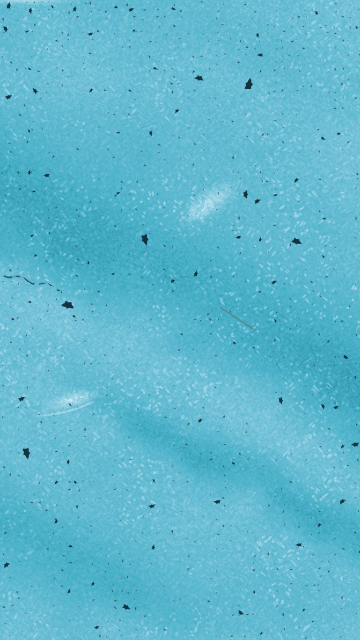
Write a Shadertoy shader that draws this texture.

```glsl
// Weathered turquoise plaster: slanting darker bands, pale flaky grain, black specks and scratches.
#define SLANT 0.52
#define BASE_TONE 0.69
#define CLOUD_AMOUNT 0.13
#define GRAIN_SCALE 150.0
#define GRAIN_AMOUNT 0.42
#define FLAKE_AMOUNT 0.50
#define SPECK_DENSITY 1.0
#define DEEP vec3(0.20, 0.60, 0.70)
#define TEAL vec3(0.28, 0.69, 0.78)
#define AQUA vec3(0.38, 0.73, 0.82)
#define PALE vec3(0.52, 0.79, 0.87)
#define SPECK_COLOR vec3(0.05, 0.16, 0.21)

float hash(vec2 p) {
    vec3 q = fract(p.xyx * vec3(0.1031, 0.1030, 0.0973));
    q += dot(q, q.yzx + 33.33);
    return fract((q.x + q.y) * q.z);
}

vec2 hash2(vec2 p) {
    return vec2(hash(p + 7.3), hash(p + 91.7));
}

float bell(float x, float width) {
    return exp(-x * x / (width * width));
}

// Layered sines, turned and bent at each octave
float clouds(vec2 p) {
    float sum = 0.0, amp = 0.6;
    for (int i = 0; i < 5; i++) {
        p = mat2(0.8, 0.6, -0.6, 0.8) * p * 1.8 + 1.7;
        sum += amp * sin(p.x + 1.6 * sin(p.y)) * cos(p.y * 0.8 + sin(p.x * 0.7));
        amp *= 0.65;
    }
    return sum;
}

// Cellular noise: distance to the nearest seed and that seed's random value
vec2 cells(vec2 p) {
    vec2 id = floor(p), best = vec2(9.0, 0.0);
    for (int y = -1; y <= 1; y++)
    for (int x = -1; x <= 1; x++) {
        vec2 c = id + vec2(x, y);
        float d = length(c + hash2(c) - p);
        if (d < best.x) best = vec2(d, hash(c + 41.0));
    }
    return best;
}

// Soft-edged irregular dots, at most one per grid cell
float specks(vec2 p, float grid, float chance, float rMin, float rMax, float px) {
    vec2 id = floor(p * grid);
    vec2 seed = id + grid * 3.0;
    vec2 v = p - (id + 0.25 + 0.5 * hash2(seed)) / grid;
    float phase = 6.28 * hash(seed + 5.0);
    float angle = atan(v.y, v.x + 1e-6);
    float d = length(v) * (1.0 + 0.25 * sin(2.0 * angle + phase) + 0.18 * sin(5.0 * angle - phase));
    float r = mix(rMin, rMax, pow(hash(seed + 17.0), 2.0));
    return step(hash(seed + 29.0), chance) * (1.0 - smoothstep(r - px, r + px, d));
}

// Distance to a segment
float segment(vec2 p, vec2 a, vec2 b) {
    vec2 ab = b - a;
    return length(p - a - ab * clamp(dot(p - a, ab) / dot(ab, ab), 0.0, 1.0));
}

// Feathered pale rub along a direction
float smear(vec2 p, vec2 center, vec2 dir, vec2 size) {
    vec2 q = p - center;
    q = vec2(dot(q, dir), dot(q, vec2(-dir.y, dir.x))) / size;
    return exp(-dot(q, q));
}

vec3 ramp(float t) {
    vec3 c = mix(DEEP, TEAL, clamp(t * 3.0, 0.0, 1.0));
    c = mix(c, AQUA, clamp(t * 3.0 - 1.0, 0.0, 1.0));
    c = mix(c, PALE, clamp(t * 3.0 - 2.0, 0.0, 1.0));
    return mix(c, vec3(0.80, 0.92, 0.96), clamp((t - 1.0) * 0.8, 0.0, 1.0));
}

void mainImage(out vec4 fragColor, in vec2 fragCoord) {
    float px = 0.8 / iResolution.y;
    vec2 p = fragCoord / iResolution.y;

    // Broad slanting bands
    float cloud = clouds(p * vec2(4.0, 6.0));
    float across = 1.0 - p.y - SLANT * p.x + 0.025 * cloud;
    float band = bell(across - 0.30, 0.11);
    float tone = BASE_TONE + CLOUD_AMOUNT * cloud - 0.50 * band;
    tone += 0.13 * bell(across - 0.45, 0.05);
    tone -= 0.45 * bell(across - 0.55, 0.035) * smoothstep(0.08, 0.25, p.x);
    tone -= 0.36 * bell(across - 0.81, 0.06) * (1.0 - smoothstep(0.12, 0.40, p.x));

    // Fine grain and clustered flakes
    vec2 bent = p + 0.003 * vec2(sin(p.y * 210.0 + cloud * 4.0), sin(p.x * 190.0 - cloud * 5.0));
    vec2 fine = cells(bent * GRAIN_SCALE * 1.9);
    vec2 coarse = cells(bent * GRAIN_SCALE);
    tone += GRAIN_AMOUNT * (0.5 * (0.48 - fine.x) + 0.35 * (fine.y - 0.5) + 0.4 * (0.48 - coarse.x));
    float patchy = smoothstep(-0.2, 0.8, clouds(p * 13.0 + 4.0) + 0.4 * band);
    float flake = (1.0 - smoothstep(0.15, 0.55, coarse.x)) * smoothstep(0.55, 0.95, coarse.y);
    tone += FLAKE_AMOUNT * flake * (0.25 + patchy);

    // Pale rubs and a chipped arc
    float rough = 0.6 + 0.8 * fine.y;
    tone += 0.9 * rough * smear(p, vec2(0.325, 0.682), vec2(0.80, 0.60), vec2(0.038, 0.013));
    tone += 1.0 * rough * smear(p, vec2(0.115, 0.376), vec2(0.96, 0.28), vec2(0.030, 0.008));
    tone += 0.8 * smear(p, vec2(0.04, 1.0), vec2(1.0, 0.0), vec2(0.05, 0.005));
    float arc = abs(p.y - 0.350 - 2.4 * pow(max(p.x - 0.05, 0.0), 2.0));
    tone += 0.7 * bell(arc, 0.0015) * smoothstep(0.04, 0.09, p.x) * (1.0 - smoothstep(0.14, 0.15, p.x));
    vec3 color = ramp(tone);

    // Brown fibre and dark broken crack
    float fibre = segment(p, vec2(0.345, 0.519), vec2(0.397, 0.485));
    color = mix(color, vec3(0.38, 0.47, 0.48), 0.7 * (1.0 - smoothstep(0.0, 0.001 + px, fibre)));
    float crack = segment(p + vec2(0.0, 0.003 * sin(p.x * 150.0)), vec2(0.0, 0.573), vec2(0.095, 0.548));
    float broken = smoothstep(0.35, 0.6, coarse.y);
    color = mix(color, SPECK_COLOR, 0.75 * broken * (1.0 - smoothstep(0.0, 0.001 + px, crack)));

    // Black specks in three sizes, denser near the top
    float density = SPECK_DENSITY * (1.0 + 1.2 * smoothstep(0.82, 1.0, p.y));
    float dots = specks(p, 12.0, 0.10 * density, 0.003, 0.0065, px);
    dots = max(dots, specks(p, 31.0, 0.13 * density, 0.0014, 0.0032, px));
    dots = max(dots, 0.75 * specks(p, 87.0, 0.15 * density, 0.0004, 0.0013, px));
    color = mix(color, SPECK_COLOR, 0.93 * dots);

    fragColor = vec4(color, 1.0);
}
```
